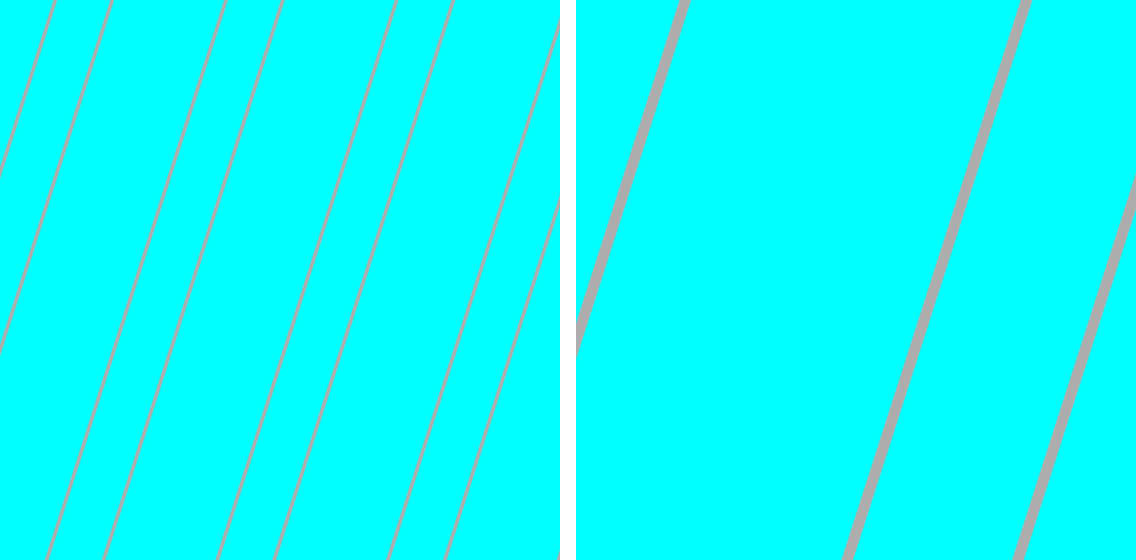
Left: the whole. Right: its middle third, enlarged.
Reproduce this pattern procedurally as a Shadertoy shader.

```glsl
// Slanted pairs of thin grey lines repeating across a flat cyan ground.

const vec3 GROUND_CYAN = vec3(0.0, 1.0, 1.0);
const vec3 LINE_GREY = vec3(0.68);

const float LEAN = 0.3203;          // horizontal shift per unit of height
const float PERIOD = 0.3047;        // horizontal distance between pairs
const float PAIR_CENTER = 0.1341;   // middle of the first pair on the lower edge
const float PAIR_GAP = PERIOD / 3.0;
const float LINE_WIDTH = 0.0066;    // measured across the line

// Signed offset from the nearest repeat of center
float repeatOffset(float x, float center, float period) {
    return mod(x - center + 0.5 * period, period) - 0.5 * period;
}

// Perpendicular distance to the nearest line of the leaning pairs
float pairDistance(vec2 p, float lean, float period, float center, float gap) {
    float offset = repeatOffset(p.x - lean * p.y, center, period);
    return abs(abs(offset) - 0.5 * gap) * inversesqrt(1.0 + lean * lean);
}

// Smooth-edged coverage of a stroke
float stroke(float dist, float width, float softness) {
    return 1.0 - smoothstep(-softness, softness, dist - 0.5 * width);
}

void mainImage(out vec4 fragColor, in vec2 fragCoord) {
    vec2 p = fragCoord / iResolution.y;
    float pixel = 1.0 / iResolution.y;

    float dist = pairDistance(p, LEAN, PERIOD, PAIR_CENTER, PAIR_GAP);
    float coverage = stroke(dist, LINE_WIDTH, 0.9 * pixel);

    fragColor = vec4(mix(GROUND_CYAN, LINE_GREY, coverage), 1.0);
}
```
